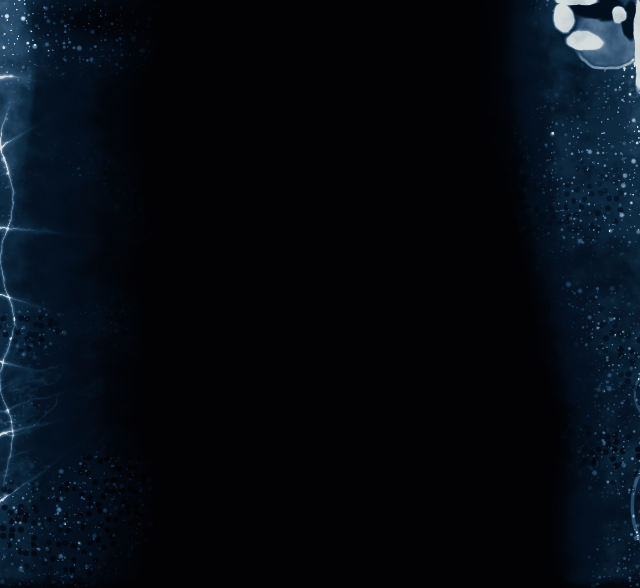
Give the GLSL for this background, as a WebGL 1 fragment shader.

```glsl
precision highp float;
uniform vec2 u_resolution;

const vec3 INK = vec3(0.006, 0.006, 0.016);
const vec3 NAVY = vec3(0.015, 0.065, 0.125);
const vec3 BLUE = vec3(0.05, 0.16, 0.25);
const vec3 STEEL = vec3(0.15, 0.29, 0.41);
const vec3 MIST = vec3(0.37, 0.49, 0.60);
const vec3 CREAM = vec3(0.83, 0.86, 0.86);
const float ASPECT = 1.09;
const float LEFT_REACH = 0.255;
const float SPECK_GAIN = 0.50;
const float STRAND_GAIN = 0.32;
const float FAN_COUNT = 7.0;

float hash(vec2 p) {
  return fract(sin(dot(p, vec2(127.1, 311.7))) * 4375.85);
}

// Layered, rotated sines, roughly -1 to 1
float waves(vec2 p) {
  float sum = 0.0, amp = 0.5;
  for (int i = 0; i < 6; i++) {
    p = mat2(0.8, 0.6, -0.6, 0.8) * p * 1.75 + 1.7;
    sum += amp * sin(p.x + 1.6 * sin(p.y * 0.8 + sum));
    amp *= 0.58;
  }
  return sum;
}

// Cellular noise: nearest distance and random value of that cell
vec2 cells(vec2 p) {
  vec2 base = floor(p), best = vec2(9.0, 0.0);
  for (int j = -1; j <= 1; j++) {
    for (int i = -1; i <= 1; i++) {
      vec2 id = base + vec2(float(i), float(j));
      vec2 point = id + 0.15 + 0.7 * vec2(hash(id), hash(id + 41.3));
      float d = length(p - point);
      if (d < best.x) best = vec2(d, hash(id + 17.9));
    }
  }
  return best;
}

float specks(vec2 p) {
  float sum = 0.0, scale = 42.0;
  for (int i = 0; i < 3; i++) {
    vec2 c = cells(p * scale + float(i) * 9.0);
    float size = 0.10 + 0.18 * c.y * c.y;
    sum += (1.0 - smoothstep(size * 0.3, size, c.x)) * smoothstep(0.45, 1.0, c.y);
    scale *= 1.65;
  }
  return sum;
}

float strands(vec2 p) {
  float ridge = exp(-28.0 * abs(waves(p * vec2(5.0, 11.0))));
  float fine = exp(-20.0 * abs(waves(p * vec2(9.0, 17.0) + 5.0)));
  return (ridge + 0.7 * fine) * smoothstep(-0.2, 0.6, waves(p * 6.0 + 3.0));
}

float lobe(vec2 p, vec2 center, vec2 size) {
  return 1.0 - smoothstep(0.82, 1.08, length((p - center) / size));
}

float ring(vec2 p, vec2 center, vec2 size, float width) {
  float d = abs(length((p - center) / size) - 1.0) * min(size.x, size.y);
  return 1.0 - smoothstep(width * 0.3, width, d);
}

// Bright hooks and a wandering thread along the left edge
float edgeFans(vec2 uv, float warp) {
  float thread = abs(uv.x - 0.012 - 0.009 * sin(uv.y * 31.0) - 0.006 * warp);
  float sum = 0.5 * exp(-thread * 500.0) * smoothstep(0.12, 0.25, uv.y)
    * (1.0 - smoothstep(0.75, 0.85, uv.y));
  for (float i = 0.0; i < FAN_COUNT; i++) {
    float r = hash(vec2(i, 3.0));
    float root = 0.14 + 0.118 * i + 0.025 * r;
    float slope = mix(-0.5, 0.9, hash(vec2(i, 8.0)));
    float d = abs(uv.y - root - slope * uv.x - 0.008 * warp);
    float reach = exp(-uv.x * mix(20.0, 55.0, r));
    sum += reach * (0.65 * exp(-d * 420.0) + 0.15 * exp(-d * 60.0));
  }
  return sum;
}

vec3 palette(float t) {
  vec3 c = mix(INK, NAVY, smoothstep(0.0, 0.2, t));
  c = mix(c, BLUE, smoothstep(0.2, 0.4, t));
  c = mix(c, STEEL, smoothstep(0.4, 0.6, t));
  c = mix(c, MIST, smoothstep(0.6, 0.8, t));
  return mix(c, CREAM, smoothstep(0.8, 1.0, t));
}

void main() {
  vec2 uv = gl_FragCoord.xy / u_resolution;
  vec2 p = uv * vec2(ASPECT, 1.0);
  float cloud = waves(p * vec2(4.0, 7.0));
  float grain = waves(p * 45.0);

  // Blue margins fading into the black center
  float left = clamp(1.0 - uv.x / (LEFT_REACH + 0.02 * cloud), 0.0, 1.0);
  float border = mix(0.905, 0.83, smoothstep(0.25, 0.75, uv.y)) + 0.018 * cloud;
  float right = smoothstep(border - 0.055, border + 0.055, uv.x);
  float tone = 0.40 * pow(left, 1.15) * mix(0.8, 1.0, uv.y) + 0.28 * right;
  tone += 0.09 * smoothstep(0.93, 1.0, uv.x) * smoothstep(0.2, 0.7, uv.y);
  tone += 0.05 * smoothstep(0.71, 0.80, uv.x) * smoothstep(0.45, 0.9, uv.y);
  tone += 0.16 * lobe(uv, vec2(0.0, 0.88), vec2(0.055, 0.2));
  tone += 0.10 * right * smoothstep(0.8, 1.0, uv.y);
  float margin = max(smoothstep(0.0, 0.55, left), right);
  tone *= 1.0 + 0.25 * cloud + 0.15 * grain;

  // Dark smudges and mottling
  float smudge = exp(-dot((uv - vec2(0.16, 0.965)) * vec2(11.0, 28.0),
    (uv - vec2(0.16, 0.965)) * vec2(11.0, 28.0)));
  tone *= 1.0 - 0.8 * smudge;
  vec2 mottle = cells(p * 75.0);
  float worn = smoothstep(0.1, 0.6, cloud + 0.25) * (1.0 - smoothstep(0.5, 0.8, uv.y));
  tone *= 1.0 - 0.65 * worn * step(0.5, mottle.y) * (1.0 - smoothstep(0.25, 0.5, mottle.x));
  tone *= mix(0.35, 1.0, smoothstep(0.0, 0.025, uv.y + 0.006 * grain));

  // Specks, slanted wisps and bright edge threads
  float dust = margin * smoothstep(-0.5, 0.6, cloud + 0.35 * right);
  tone += SPECK_GAIN * dust * specks(p);
  vec2 slanted = vec2(p.x, p.y - 0.35 * p.x);
  float wispMask = left * left + 1.2 * lobe(uv, vec2(0.99, 0.72), vec2(0.08, 0.15));
  tone += STRAND_GAIN * wispMask * strands(slanted) * smoothstep(0.03, 0.2, uv.y);
  tone += edgeFans(uv, cloud + 0.3 * grain);
  tone += 0.35 * ring(uv, vec2(1.03, 0.14), vec2(0.042, 0.08), 0.004);
  tone += 0.25 * ring(uv, vec2(1.02, 0.33), vec2(0.028, 0.04), 0.003);
  tone += 0.35 * (0.6 + grain) * lobe(uv, vec2(0.926, 0.212), vec2(0.009, 0.012));

  // Pale peeling patch in the upper right corner
  vec2 q = uv + 0.006 * vec2(waves(p * 16.0), waves(p * 16.0 + 7.0));
  tone = mix(tone, 0.70 + 0.06 * grain, lobe(q, vec2(0.95, 0.935), vec2(0.052, 0.05)));
  tone = mix(tone, 0.15, lobe(q, vec2(0.935, 0.983), vec2(0.042, 0.02)));
  tone = mix(tone, 0.2, lobe(q, vec2(0.983, 0.965), vec2(0.012, 0.035)));
  float pale = lobe(q, vec2(0.883, 0.967), vec2(0.019, 0.026));
  pale = max(pale, lobe(q, vec2(0.913, 0.930), vec2(0.031, 0.017)));
  pale = max(pale, lobe(q, vec2(0.967, 0.974), vec2(0.012, 0.014)));
  pale = max(pale, lobe(q, vec2(0.903, 0.996), vec2(0.035, 0.010)));
  pale = max(pale, lobe(q, vec2(0.996, 0.925), vec2(0.008, 0.085)));
  pale = max(pale, 0.8 * ring(q, vec2(0.95, 0.935), vec2(0.052, 0.05), 0.004)
    * (1.0 - smoothstep(0.89, 0.93, uv.y)));
  tone = mix(tone, 0.97 + 0.04 * grain, pale);

  gl_FragColor = vec4(palette(clamp(tone, 0.0, 1.0)), 1.0);
}
```
